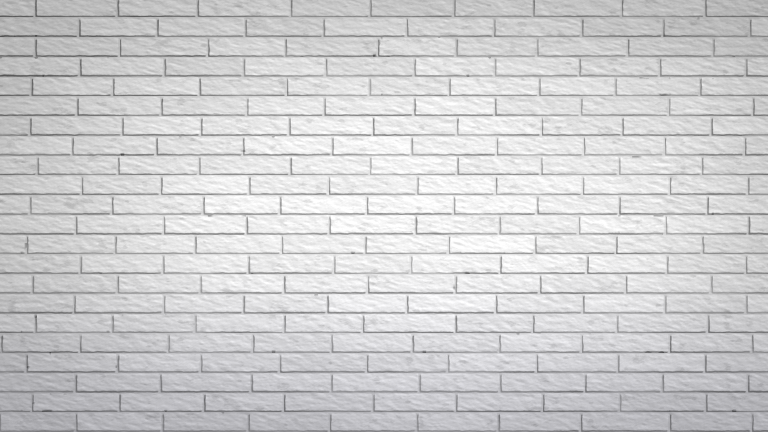
Reproduce this texture procedurally as a Shadertoy shader.

```glsl
const vec2 BRICK = vec2(0.1944, 0.0457);    // repeat size, in canvas heights
const vec2 ROW_OFFSET = vec2(0.181, 0.079); // first joint of even and odd rows
const float GAP = 0.0031;                   // half width of the mortar
const float CORNER = 0.0025;
const float ROW_JITTER = 0.08;              // in brick widths
const float JOINT_JITTER = 0.06;
const float EDGE_WEAR = 0.0016;
const vec2 SHADOW_SHIFT = vec2(-0.0030, -0.0034);
const float SHADOW_DEPTH = 0.30;
const float RELIEF = 0.24;
const float BRICK_VARIATION = 0.045;
const float MORTAR_TONE = 0.93;
const float CENTRE_LIGHT = 0.95;
const float CORNER_LIGHT = 0.71;
const vec2 LIGHT_CENTRE = vec2(0.55, 0.53);
const vec3 NEUTRAL = vec3(1.0, 1.0, 1.0);
const vec3 COOL = vec3(0.985, 0.985, 1.01);

float hash(vec2 p) {
    return fract(sin(dot(p, vec2(127.1, 311.7))) * 43758.5453);
}

float noise(vec2 p) {
    vec2 i = floor(p), f = fract(p);
    f = f * f * (3.0 - 2.0 * f);
    return mix(mix(hash(i), hash(i + vec2(1, 0)), f.x),
               mix(hash(i + vec2(0, 1)), hash(i + vec2(1, 1)), f.x), f.y);
}

float fbm(vec2 p) {
    float sum = 0.0, amplitude = 0.5;
    for (int i = 0; i < 4; i++) {
        sum += amplitude * noise(p);
        p = mat2(1.6, 1.2, -1.2, 1.6) * p + 7.3;
        amplitude *= 0.5;
    }
    return sum;
}

float roundedBox(vec2 p, vec2 halfSize) {
    vec2 q = abs(p) - halfSize + CORNER;
    return length(max(q, 0.0)) + min(max(q.x, q.y), 0.0) - CORNER;
}

// Position of a vertical joint, in brick widths
float jointAt(float index, float row) {
    return index + (hash(vec2(index, row)) - 0.5) * 2.0 * JOINT_JITTER;
}

// Rough plaster, drawn out along the brick
float plaster(vec2 p) {
    return fbm(vec2(p.x * 55.0 + p.y * 40.0, p.y * 120.0));
}

void mainImage(out vec4 fragColor, in vec2 fragCoord) {
    vec2 p = fragCoord / iResolution.y;
    vec2 uv = fragCoord / iResolution.xy;
    float aa = 0.8 / iResolution.y;

    // Find the brick and its two joints
    float row = floor(p.y / BRICK.y);
    float rowStart = mod(row, 2.0) < 0.5 ? ROW_OFFSET.x : ROW_OFFSET.y;
    float u = (p.x - rowStart) / BRICK.x + (hash(vec2(row, 41.0)) - 0.5) * ROW_JITTER;
    float nearest = floor(u + 0.5);
    float column = u < jointAt(nearest, row) ? nearest - 1.0 : nearest;
    float left = jointAt(column, row);
    float right = jointAt(column + 1.0, row);
    vec2 id = vec2(column, row);

    // Worn brick outline, and its shadow below and to the left
    vec2 local = vec2((u - 0.5 * (left + right)) * BRICK.x,
                      p.y - (row + 0.5) * BRICK.y) - 0.25 * GAP;
    vec2 halfSize = 0.5 * vec2((right - left) * BRICK.x, BRICK.y) - GAP;
    float wear = (fbm(p * 70.0) - 0.47) * 2.0 * EDGE_WEAR;
    float edge = roundedBox(local, halfSize) + wear;
    float shadowEdge = roundedBox(local - SHADOW_SHIFT, halfSize) + wear;
    float brick = 1.0 - smoothstep(-aa, aa, edge);
    float shadow = (1.0 - smoothstep(-aa, aa + 0.001, shadowEdge)) * (1.0 - brick);

    // Relief lit from the upper right
    float slope = plaster(p) - plaster(p + vec2(0.003, 0.004));
    float pits = smoothstep(0.60, 0.76, fbm(p * vec2(38.0, 75.0) + 19.0));
    float tone = 1.0 + BRICK_VARIATION * (hash(id + 5.0) - 0.5)
               + RELIEF * slope - 0.08 * pits;
    tone += 0.02 * smoothstep(-0.005, 0.0, edge) * sign(local.y);
    tone = mix(MORTAR_TONE + 0.5 * RELIEF * slope, tone, brick);

    // Paint fills some joints; others stay deep, mostly at the upper left
    float depth = mix(0.55, 1.25, noise(p * vec2(9.0, 22.0)));
    depth += 0.5 * (1.0 - smoothstep(0.0, 0.45, uv.x)) * smoothstep(0.4, 1.0, uv.y);
    tone -= SHADOW_DEPTH * depth * shadow;

    // Rare dark chips along the edges
    float chip = smoothstep(0.86, 0.95, noise(p * 60.0 + 3.0));
    chip *= smoothstep(-0.005, 0.0, edge) * step(0.7, hash(id + 17.0));
    tone -= 0.22 * chip;

    // Pool of light and a cooler foot of the wall
    float away = length((uv - LIGHT_CENTRE) * vec2(1.5, 1.7));
    float light = mix(CENTRE_LIGHT, CORNER_LIGHT, smoothstep(0.2, 1.15, away));
    light += 0.04 * (fbm(p * 4.0) - 0.47);
    vec3 tint = mix(COOL, NEUTRAL, smoothstep(0.0, 0.45, uv.y));

    fragColor = vec4(clamp(tint * light * tone, 0.0, 1.0), 1.0);
}
```
